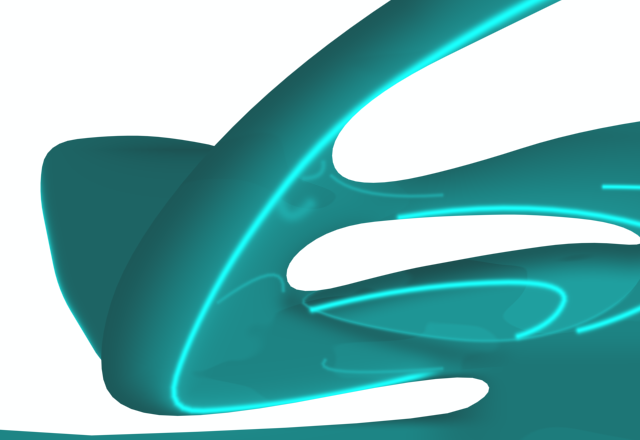
This background is drawn by a Shadertoy shader. Its source:

```glsl
// Glossy teal looping ribbon with neon highlights and open holes on white.
const vec2 GRID = vec2(768, 530); // layout units, y pointing down
const int N = 12;
const vec3 WHITE = vec3(0.995, 1, 1);
const vec3 DEEP = vec3(0.11, 0.29, 0.29);
const vec3 TEAL = vec3(0.115, 0.52, 0.52);
const vec3 BRIGHT = vec3(0.13, 0.73, 0.73);
const vec3 NEON = vec3(0.1, 1, 0.99);

float segmentSq(vec2 p, vec2 a, vec2 b) {
  vec2 e = b - a, w = p - a;
  w -= e * clamp(dot(w, e) / (dot(e, e) + 1e-5), 0., 1.);
  return dot(w, w);
}

vec2 bezier(vec2 a, vec2 b, vec2 c, float t) {
  return mix(mix(a, b, t), mix(b, c, t), t);
}

// Signed distance to a closed quadratic spline, negative inside
float blob(vec2 p, vec2 c[N]) {
  float d = 1e9, side = 1.;
  vec2 a = 0.5 * (c[N - 1] + c[0]);
  for (int i = 0; i < N; i++) {
    vec2 from = a, to = 0.5 * (c[i] + c[(i + 1) % N]);
    for (int j = 1; j <= 6; j++) {
      vec2 b = bezier(from, c[i], to, float(j) / 6.);
      d = min(d, segmentSq(p, a, b));
      if ((a.y <= p.y) != (b.y <= p.y) &&
          p.x < a.x + (b.x - a.x) * (p.y - a.y) / (b.y - a.y)) side = -side;
      a = b;
    }
  }
  return side * sqrt(d);
}

// Soft stroke along a quadratic curve
float stroke(vec2 p, vec2 a, vec2 b, vec2 c, float width) {
  float d = 1e9;
  vec2 last = a;
  for (int j = 1; j <= 10; j++) {
    vec2 next = bezier(a, b, c, float(j) / 10.);
    d = min(d, segmentSq(p, last, next));
    last = next;
  }
  return exp(-d / (width * width));
}

float hash(vec2 p) {
  vec3 q = fract(p.xyx * 0.1031);
  q += dot(q, q.yzx + 33.33);
  return fract((q.x + q.y) * q.z);
}

float noise(vec2 p) {
  vec2 i = floor(p), f = fract(p);
  f *= f * (3. - 2. * f);
  return mix(mix(hash(i), hash(i + vec2(1, 0)), f.x),
             mix(hash(i + vec2(0, 1)), hash(i + 1.), f.x), f.y);
}

vec3 ramp(float v) {
  return v < 0.5 ? mix(DEEP, TEAL, v * 2.) : mix(TEAL, BRIGHT, v * 2. - 1.);
}

void mainImage(out vec4 fragColor, in vec2 fragCoord) {
  vec2 p = fragCoord / iResolution.xy;
  p = vec2(p.x, 1. - p.y) * GRID;
  float aa = 0.8 * GRID.x / iResolution.x;

  // Silhouettes
  float outer = blob(p, vec2[N](vec2(560, -60), vec2(390, 52), vec2(255, 172), vec2(150, 310),
    vec2(116, 420), vec2(132, 494), vec2(250, 506), vec2(555, 446), vec2(602, 470),
    vec2(520, 512), vec2(-300, 537), vec2(-300)));
  float upper = blob(p, vec2[N](vec2(760, -42), vec2(600, 36), vec2(470, 100), vec2(398, 162),
    vec2(399, 213), vec2(455, 224), vec2(560, 200), vec2(690, 158), vec2(860, 132),
    vec2(1000, 60), vec2(1000, -60), vec2(900, -90)));
  float middle = blob(p, vec2[N](vec2(338, 318), vec2(400, 272), vec2(500, 262), vec2(570, 259),
    vec2(640, 258), vec2(745, 268), vec2(785, 298), vec2(700, 290), vec2(600, 304),
    vec2(540, 315), vec2(480, 326), vec2(352, 360)));
  float wing = blob(p, vec2[N](vec2(46, 230), vec2(55, 172), vec2(130, 163), vec2(200, 164),
    vec2(300, 184), vec2(290, 260), vec2(260, 400), vec2(195, 425), vec2(130, 450),
    vec2(100, 400), vec2(70, 350), vec2(58, 290)));
  float face = blob(p, vec2[N](vec2(720, -40), vec2(560, 42), vec2(400, 150), vec2(290, 290),
    vec2(225, 410), vec2(198, 497), vec2(290, 493), vec2(420, 473), vec2(560, 438),
    vec2(900, 440), vec2(1000, 200), vec2(1000, -100)));
  float dish = blob(p, vec2[N](vec2(348, 358), vec2(480, 322), vec2(600, 300), vec2(700, 286),
    vec2(785, 288), vec2(768, 345), vec2(715, 384), vec2(650, 406), vec2(590, 412),
    vec2(530, 408), vec2(450, 395), vec2(390, 380)));

  // Warped reflections
  vec2 flow = p / vec2(95, 48);
  flow += 1.4 * vec2(noise(flow + 4.), noise(flow + 19.));
  float ripple = smoothstep(0.48, 0.54, noise(flow)) - 0.5;

  // Shading of arm, inner face, tube, corner and dish
  float arm = mix(0.12, 0.46, smoothstep(0., 0.85, outer / (outer + abs(face) + 1.)));
  float gap = max(middle, 0.);
  float v = 0.52 + 0.07 * ripple - 0.16 * exp(-gap / 16.);
  float tube = smoothstep(400., 540., p.x) * smoothstep(120., 170., p.y)
    * smoothstep(310., 285., p.y);
  v = mix(v, mix(0.24, 0.66, upper / (upper + gap + 1.)), tube);
  v -= 0.24 * stroke(p, vec2(350, 365), vec2(450, 410), vec2(600, 438), 15.);
  v = mix(v, arm + 0.02 * ripple, smoothstep(-aa, aa, face));
  float corner = smoothstep(510., 620., p.x) * smoothstep(395., 445., p.y);
  v = mix(v, 0.4 + 0.05 * ripple, corner);
  v = mix(v, 0.5, smoothstep(500., 520., p.y) * smoothstep(620., 480., p.x));
  float bowl = mix(0.1, 0.7, smoothstep(2., 50., middle)) + 0.1 * ripple;
  v = mix(v, bowl, smoothstep(aa, -aa, dish));

  // Neon ridge, hook in the dish and lines round the holes
  float ridge = 1. - smoothstep(490., 535., p.x) * step(300., p.y);
  float width = mix(4., 6.5, smoothstep(450., 50., p.y));
  v += 0.3 * exp(-abs(face) / 13.) * ridge;
  float neon = exp(-face * face / (width * width)) * ridge;
  neon = max(neon, stroke(p, vec2(375, 373), vec2(490, 342), vec2(610, 340), 4.));
  neon = max(neon, stroke(p, vec2(610, 340), vec2(680, 340), vec2(677, 362), 4.));
  neon = max(neon, stroke(p, vec2(677, 362), vec2(668, 390), vec2(622, 405), 4.));
  neon = max(neon, stroke(p, vec2(480, 262), vec2(640, 235), vec2(775, 272), 4.));
  neon = max(neon, stroke(p, vec2(695, 398), vec2(735, 388), vec2(780, 366), 4.));
  neon = max(neon, stroke(p, vec2(725, 225), vec2(745, 225), vec2(780, 226), 3.));

  // Fine reflected strokes
  float fine = stroke(p, vec2(262, 364), vec2(342, 306), vec2(340, 350), 2.5);
  fine += stroke(p, vec2(398, 212), vec2(430, 242), vec2(530, 235), 2.5);
  fine += stroke(p, vec2(365, 215), vec2(390, 214), vec2(388, 196), 3.5);
  fine += stroke(p, vec2(336, 245), vec2(346, 274), vec2(372, 246), 8.);
  fine += stroke(p, vec2(530, 444), vec2(370, 456), vec2(390, 434), 2.5);
  fine += exp(-dish * dish / 5.) * smoothstep(340., 375., p.y);
  vec3 body = mix(ramp(clamp(v, 0., 1.)), BRIGHT, 0.6 * min(fine, 1.));
  body = mix(body, NEON, neon);

  // Back wing with a lit left rim
  float tone = 0.22 - 0.15 * exp(-abs(p.y - 180.) / 14.) * smoothstep(60., 220., p.x);
  float rim = exp(min(wing, 0.) / 3.5) * smoothstep(150., 90., p.x) * smoothstep(180., 260., p.y);
  vec3 color = mix(ramp(tone), NEON, 0.75 * rim);
  color = mix(color, WHITE, smoothstep(-aa, aa, wing));
  color = mix(color, body, smoothstep(-aa, aa, min(outer, min(upper, middle))));
  fragColor = vec4(color, 1);
}
```
